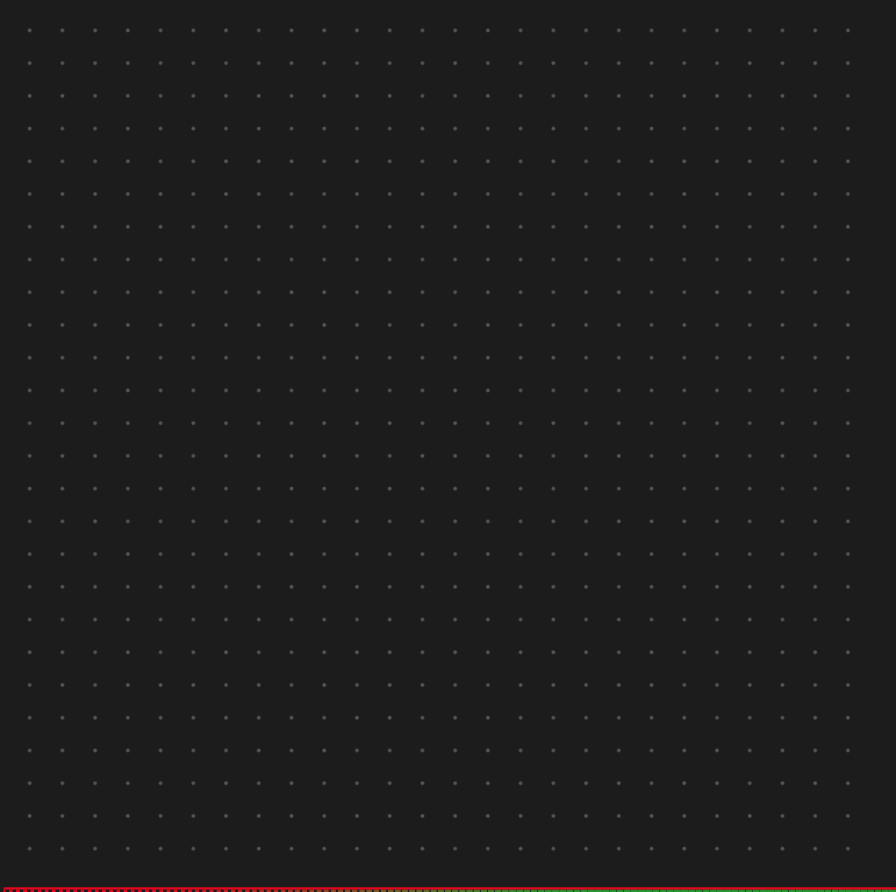
Reproduce this pattern procedurally as a Shadertoy shader.

```glsl
// Dark grid of small soft grey dots with a thin red and green toothed line along the bottom edge.

// Lengths are fractions of the canvas width.
const float DOTS_PER_SIDE = 26.0;
const float PITCH = 0.03653;
const vec2  FIRST_DOT = vec2(0.0331, 0.0339);   // from the upper left corner
const float DOT_RADIUS = 0.0020;
const float DOT_SOFTNESS = 0.0012;
const float DOT_VARIATION = 0.10;

const float LINE_START = 0.004;
const float LINE_HEIGHT = 0.0040;
const float LINE_HALF_WIDTH = 0.0012;
const float TOOTH_PITCH = 0.0080;
const float TOOTH_HEIGHT = 0.0013;
const float TOOTH_HALF_HEIGHT = 0.0015;

const vec3 BACKGROUND = vec3(0.108);
const vec3 DOT_COLOR = vec3(0.345);
const vec3 LINE_RED = vec3(0.90, 0.02, 0.12);
const vec3 LINE_GREEN = vec3(0.16, 0.58, 0.18);

float hash(vec2 p) {
    return fract(sin(dot(p, vec2(127.1, 311.7))) * 43758.5);
}

// Coverage of a band of given half width around zero.
float band(float d, float halfWidth, float aa) {
    return 1.0 - smoothstep(halfWidth - aa, halfWidth + aa, abs(d));
}

// Finite square grid of dots, with slight brightness changes.
float dotGrid(vec2 p, float aa) {
    vec2 cell = clamp(round((p - FIRST_DOT) / PITCH), 0.0, DOTS_PER_SIDE - 1.0);
    float d = length(p - FIRST_DOT - cell * PITCH) - DOT_RADIUS;
    float soft = max(DOT_SOFTNESS, aa);
    float brightness = 1.0 - DOT_VARIATION * hash(cell);
    return brightness * (1.0 - smoothstep(-soft, soft, d));
}

// Red line with teeth below it that widen and turn green to the right.
vec3 addBottomLine(vec3 color, vec2 uv, float aa) {
    float started = smoothstep(LINE_START - aa, LINE_START + aa, uv.x);
    float greenShare = smoothstep(0.1, 0.7, uv.x);

    float toothX = (fract(uv.x / TOOTH_PITCH) - 0.5) * TOOTH_PITCH;
    float toothHalfWidth = TOOTH_PITCH * mix(0.25, 0.48, greenShare);
    float teeth = band(toothX, toothHalfWidth, 0.5 * aa)
                * band(uv.y - TOOTH_HEIGHT, TOOTH_HALF_HEIGHT, 0.5 * aa);
    color = mix(color, mix(LINE_RED, LINE_GREEN, greenShare), teeth * started);

    float line = band(uv.y - LINE_HEIGHT, LINE_HALF_WIDTH, 0.5 * aa);
    return mix(color, LINE_RED, line * started);
}

void mainImage(out vec4 fragColor, in vec2 fragCoord) {
    float aa = 1.0 / iResolution.x;
    vec2 uv = fragCoord * aa;
    vec2 fromTop = vec2(uv.x, iResolution.y * aa - uv.y);

    vec3 color = mix(BACKGROUND, DOT_COLOR, dotGrid(fromTop, 0.5 * aa));
    color = addBottomLine(color, uv, aa);
    fragColor = vec4(color, 1.0);
}
```
